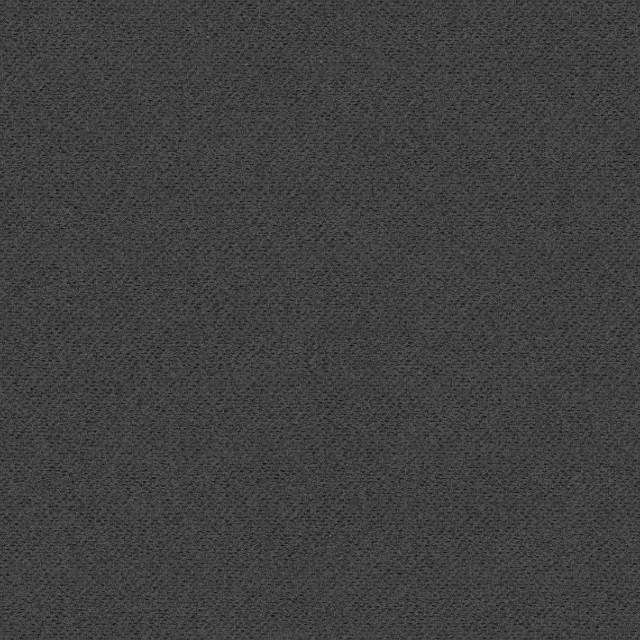
A three.js fragment shader for this texture:

```glsl
// Charcoal twill cloth: short dark weave gaps stepping along diagonals, under fine fibre grain.
varying vec2 vUv;

const vec3 CLOTH_COLOR = vec3(0.265);
const vec3 GAP_TINT = vec3(0.090);         // amount taken away inside a gap
const float ROWS = 180.0;                  // weft rows across the canvas
const float COLUMNS = 80.0;                // gaps along one row
const float TWILL_STEP = 0.42;             // sideways shift per row, in gaps
const vec2 GAP_HALF_SIZE = vec2(0.0034, 0.0012);
const float GAP_SOFTNESS = 0.0014;
const float WARP = 0.0024;                 // unevenness of the yarns
const float RIB_CONTRAST = 0.005;          // shading of the diagonal ribs
const vec2 GRAIN_SCALE = vec2(570.0, 630.0);
const float GRAIN_CONTRAST = 0.165;
const float CLOUD_CONTRAST = 0.006;
const float SPECK_CELLS = 45.0;
const float SPECK_SHARE = 0.008;
const float SPECK_RADIUS = 0.0022;
const float SPECK_LIGHT = 0.22;
const float TAU = 6.28319;

float hash(vec2 p) {
  vec3 q = fract(vec3(p.xyx) * 0.1031);
  q += dot(q, q.yzx + 33.33);
  return fract((q.x + q.y) * q.z);
}

float valueNoise(vec2 p) {
  vec2 cell = floor(p);
  vec2 f = fract(p);
  f = f * f * (3.0 - 2.0 * f);
  float low = mix(hash(cell), hash(cell + vec2(1.0, 0.0)), f.x);
  float high = mix(hash(cell + vec2(0.0, 1.0)), hash(cell + vec2(1.0, 1.0)), f.x);
  return mix(low, high, f.y);
}

// Darkness of the gap between yarns, 0 on the yarn and 1 in the gap
float weaveGap(vec2 uv) {
  float row = floor(uv.y * ROWS);
  vec2 grid = vec2(uv.x * COLUMNS - row * TWILL_STEP, uv.y * ROWS);
  vec2 cell = vec2(floor(grid.x), row) + 200.0;
  vec2 jitter = vec2(hash(cell + 17.0), hash(cell + 59.0)) - 0.5;
  vec2 offset = (fract(grid) - 0.5 - jitter * vec2(0.35, 0.3)) / vec2(COLUMNS, ROWS);
  float edge = length(offset / GAP_HALF_SIZE) - 1.0;
  float softness = GAP_SOFTNESS / GAP_HALF_SIZE.y;
  float mask = 1.0 - smoothstep(-0.5 * softness, 0.5 * softness, edge);
  return mask * mix(0.4, 1.35, hash(cell + 91.0));
}

// Diagonal ribs, lowest where the gaps line up
float twillRib(vec2 uv) {
  float phase = uv.x * COLUMNS - (uv.y * ROWS - 0.5) * TWILL_STEP - 0.5;
  return -cos(TAU * phase);
}

// Rare pale lint dots
float lintSpeck(vec2 uv) {
  vec2 grid = uv * SPECK_CELLS;
  vec2 cell = floor(grid);
  vec2 center = 0.2 + 0.6 * vec2(hash(cell + 7.0), hash(cell + 31.0));
  float spread = length(fract(grid) - center) / SPECK_CELLS;
  float present = step(1.0 - SPECK_SHARE, hash(cell + 113.0));
  return present * (1.0 - smoothstep(0.0, SPECK_RADIUS, spread));
}

void main() {
  // Uneven yarn paths
  vec2 bend = vec2(valueNoise(vUv * 60.0 + 11.0), valueNoise(vUv * 45.0 + 83.0)) - 0.5;
  vec2 yarnUv = vUv + bend * WARP;

  // Gaps and ribs, fading in soft patches
  float gap = weaveGap(yarnUv) * mix(0.85, 1.15, valueNoise(vUv * 38.0 + 5.0));
  float rib = twillRib(yarnUv) * mix(0.3, 1.7, valueNoise(vUv * 30.0 + 71.0));

  // Fine fibre grain and faint wear
  float grain = valueNoise(vUv * GRAIN_SCALE + 3.0) - 0.5;
  float cloud = valueNoise(vUv * 9.0 + 41.0) + valueNoise(vUv * 24.0 + 67.0) - 1.0;

  vec3 color = CLOTH_COLOR - GAP_TINT * gap + RIB_CONTRAST * rib;
  color += grain * GRAIN_CONTRAST + cloud * CLOUD_CONTRAST;
  color += lintSpeck(vUv) * SPECK_LIGHT;
  gl_FragColor = vec4(clamp(color, 0.0, 1.0), 1.0);
}
```
